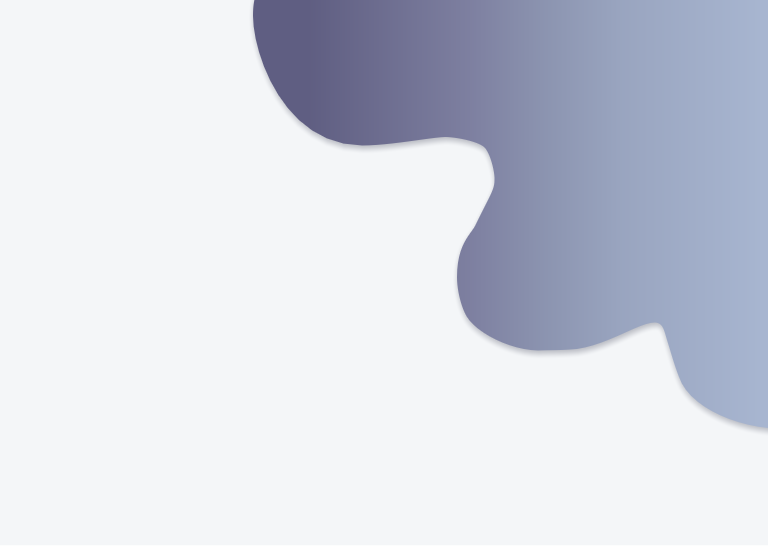
This background is drawn by a WebGL 1 fragment shader. Its source:

```glsl
precision highp float;

uniform vec2 u_resolution;

const vec2 CANVAS = vec2(7.68, 5.46);
const vec3 PAPER = vec3(0.957, 0.965, 0.973);
const vec3 SHADOW = vec3(0.30, 0.31, 0.38);

vec2 cubic(vec2 a, vec2 b, vec2 c, vec2 d, float t) {
  float s = 1.0 - t;
  return s * s * s * a + 3.0 * s * t * (s * b + t * c) + t * t * t * d;
}

// field.x: squared distance, field.y: side (-1 inside, 1 outside)
void addSegment(vec2 p, vec2 a, vec2 b, inout vec2 field) {
  vec2 ab = b - a;
  vec2 ap = p - a;
  vec2 gap = ap - ab * clamp(dot(ap, ab) / dot(ab, ab), 0.0, 1.0);
  field.x = min(field.x, dot(gap, gap));
  if ((a.y > p.y) != (b.y > p.y) && a.x + ab.x * ap.y / ab.y < p.x) {
    field.y = -field.y;
  }
}

// Extends the outline from the pen to a new end point
void curveTo(vec2 p, vec2 c1, vec2 c2, vec2 end, inout vec2 pen, inout vec2 field) {
  vec2 last = pen;
  for (int i = 1; i <= 12; i++) {
    vec2 next = cubic(pen, c1, c2, end, float(i) / 12.0);
    addSegment(p, last, next, field);
    last = next;
  }
  pen = end;
}

// Signed distance to the wavy corner shape, y pointing down
float waveDistance(vec2 p) {
  vec2 field = vec2(1000.0, 1.0);
  vec2 pen = vec2(2.58, -0.12);

  // Upper lobe
  curveTo(p, vec2(2.54, -0.02), vec2(2.53, 0.06), vec2(2.53, 0.16), pen, field);
  curveTo(p, vec2(2.53, 0.54), vec2(2.84, 1.45), vec2(3.62, 1.455), pen, field);
  curveTo(p, vec2(3.90, 1.455), vec2(4.30, 1.375), vec2(4.45, 1.37), pen, field);
  curveTo(p, vec2(4.55, 1.37), vec2(4.77, 1.41), vec2(4.84, 1.47), pen, field);
  curveTo(p, vec2(4.90, 1.52), vec2(4.95, 1.72), vec2(4.945, 1.80), pen, field);

  // Middle lobe
  curveTo(p, vec2(4.945, 1.90), vec2(4.90, 1.95), vec2(4.75, 2.26), pen, field);
  curveTo(p, vec2(4.70, 2.35), vec2(4.57, 2.45), vec2(4.57, 2.77), pen, field);
  curveTo(p, vec2(4.57, 2.92), vec2(4.62, 3.09), vec2(4.67, 3.17), pen, field);
  curveTo(p, vec2(4.77, 3.33), vec2(5.10, 3.50), vec2(5.38, 3.505), pen, field);
  curveTo(p, vec2(5.52, 3.50), vec2(5.60, 3.505), vec2(5.77, 3.49), pen, field);
  curveTo(p, vec2(6.10, 3.44), vec2(6.39, 3.225), vec2(6.55, 3.225), pen, field);

  // Lower lobe, running past the right border
  curveTo(p, vec2(6.63, 3.23), vec2(6.64, 3.30), vec2(6.67, 3.40), pen, field);
  curveTo(p, vec2(6.72, 3.56), vec2(6.74, 3.64), vec2(6.79, 3.77), pen, field);
  curveTo(p, vec2(6.88, 4.04), vec2(7.28, 4.24), vec2(7.68, 4.28), pen, field);
  addSegment(p, pen, vec2(8.2, 4.31), field);
  return sqrt(field.x) * field.y;
}

float ramp(float start, float end, float x) {
  return clamp((x - start) / (end - start), 0.0, 1.0);
}

// Horizontal gradient from violet to pale blue
vec3 waveColor(float x) {
  vec3 color = vec3(0.373, 0.368, 0.508);
  color = mix(color, vec3(0.492, 0.500, 0.628), ramp(3.08, 4.70, x));
  color = mix(color, vec3(0.547, 0.580, 0.690), ramp(4.70, 5.45, x));
  color = mix(color, vec3(0.600, 0.645, 0.750), ramp(5.45, 6.20, x));
  return mix(color, vec3(0.655, 0.710, 0.815), ramp(6.20, 7.60, x));
}

void main() {
  vec2 uv = gl_FragCoord.xy / u_resolution;
  vec2 p = vec2(uv.x, 1.0 - uv.y) * CANVAS;
  float pixel = CANVAS.x / u_resolution.x;

  // Paper with a thin white lower rim
  vec3 color = mix(PAPER, vec3(1.0), smoothstep(5.445, 5.46, p.y));

  // Soft drop shadow
  float shadow = 1.0 - smoothstep(-0.05, 0.06, waveDistance(p - vec2(0.01, 0.03)));
  color = mix(color, SHADOW, 0.35 * shadow);

  // Wave with a smoothed edge
  float cover = clamp(0.5 - waveDistance(p) / pixel, 0.0, 1.0);
  color = mix(color, waveColor(p.x), cover);

  gl_FragColor = vec4(color, 1.0);
}
```
